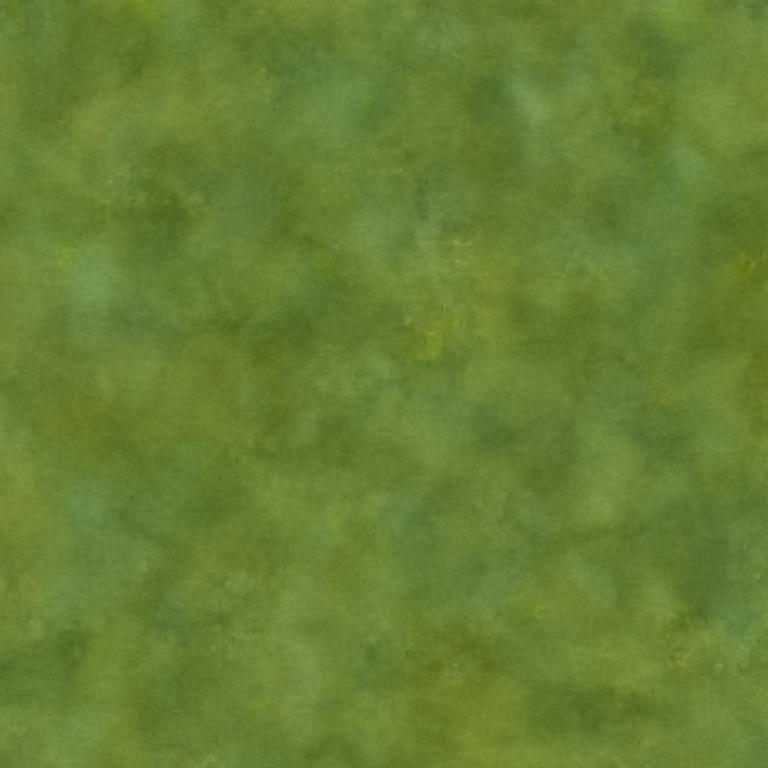
A three.js fragment shader for this texture:

```glsl
varying vec2 vUv;

float hash(vec2 p) {
  vec3 q = fract(vec3(p.xyx) * 0.1031);
  q += dot(q, q.yzx + 33.33);
  return fract((q.x + q.y) * q.z);
}

// Smooth value noise from -1 to 1
float noise(vec2 p) {
  vec2 i = floor(p), f = fract(p);
  f = f * f * f * (f * (f * 6.0 - 15.0) + 10.0);
  float low = mix(hash(i), hash(i + vec2(1.0, 0.0)), f.x);
  float high = mix(hash(i + vec2(0.0, 1.0)), hash(i + vec2(1.0, 1.0)), f.x);
  return mix(low, high, f.y) * 2.0 - 1.0;
}

float fbm(vec2 p) {
  float sum = 0.0, amp = 0.6;
  for (int k = 0; k < 4; k++) {
    sum += amp * noise(p);
    p = mat2(0.8, 0.6, -0.6, 0.8) * p * 2.03 + 17.3;
    amp *= 0.48;
  }
  return sum;
}

// Soft upright ovals, one per cell, of varying strength
float ovals(vec2 p) {
  vec2 cell = floor(p);
  float sum = 0.0;
  for (int y = -1; y <= 1; y++) {
    for (int x = -1; x <= 1; x++) {
      vec2 id = cell + vec2(float(x), float(y)) + 50.0;
      vec2 centre = id - 50.0 + 0.15 + 0.7 * vec2(hash(id), hash(id + 71.0));
      vec2 d = p - centre;
      d.x += d.y * (hash(id + 23.0) - 0.5);
      float r = length(d * vec2(1.15, 0.85)) / mix(0.4, 0.65, hash(id + 37.0));
      sum += (1.0 - smoothstep(0.25, 1.0, r)) * smoothstep(0.2, 1.0, hash(id + 91.0));
    }
  }
  return sum;
}

// Sparse short vertical strokes
float ticks(vec2 p) {
  vec2 id = floor(p);
  vec2 d = fract(p) - 0.5 - 0.4 * (vec2(hash(id + 5.0), hash(id + 9.0)) - 0.5);
  float stroke = 1.0 - smoothstep(0.3, 1.0, length(d / vec2(0.08, 0.25)));
  return stroke * step(0.84, hash(id + 13.0));
}

void main() {
  vec2 uv = vUv;
  vec2 warped = uv + 0.014 * vec2(noise(uv * 18.0), noise(uv * 18.0 + 40.0));

  // Mottled light and shade, then gentle cool and warm drifts
  vec3 color = vec3(0.396, 0.493, 0.196);
  color += vec3(0.078, 0.080, 0.054) * fbm(warped * 14.0 + 3.0);
  color += vec3(-0.014, 0.004, 0.050) * fbm(warped * 7.0 + 60.0);
  color += vec3(0.026, 0.004, -0.014) * fbm(warped * 8.0 + 120.0);

  // Pale blurred ovals
  color += vec3(0.030, 0.040, 0.052) * ovals(warped * 11.0);

  // Rare ochre and yellow-green stains
  float stain = smoothstep(0.4, 0.95, fbm(warped * 6.0 + 210.0));
  color += vec3(0.05, 0.0, -0.05) * stain;
  float lime = smoothstep(0.4, 0.95, fbm(warped * 9.0 + 260.0));
  color += vec3(0.03, 0.04, -0.05) * lime;

  // Crumbly texture, gathered into tufts with faint pale flecks
  float tuft = smoothstep(-0.25, 0.6, fbm(uv * 12.0 + 300.0));
  float crumbs = fbm(uv * vec2(62.0, 54.0) + 340.0);
  color += vec3(0.058, 0.052, 0.040) * (0.2 + 0.8 * tuft) * crumbs;
  float fleck = smoothstep(0.3, 1.0, fbm(uv * vec2(64.0, 76.0) + 400.0));
  color += vec3(0.09, 0.08, 0.06) * fleck * tuft;

  // Dark strokes and fine grain
  color -= vec3(0.07, 0.07, 0.045) * ticks(uv * 44.0 + 8.0) * (0.15 + 0.85 * tuft);
  color += 0.015 * noise(uv * 230.0) + 0.008 * noise(uv * vec2(60.0, 260.0) + 70.0);

  gl_FragColor = vec4(clamp(color, 0.0, 1.0), 1.0);
}
```
